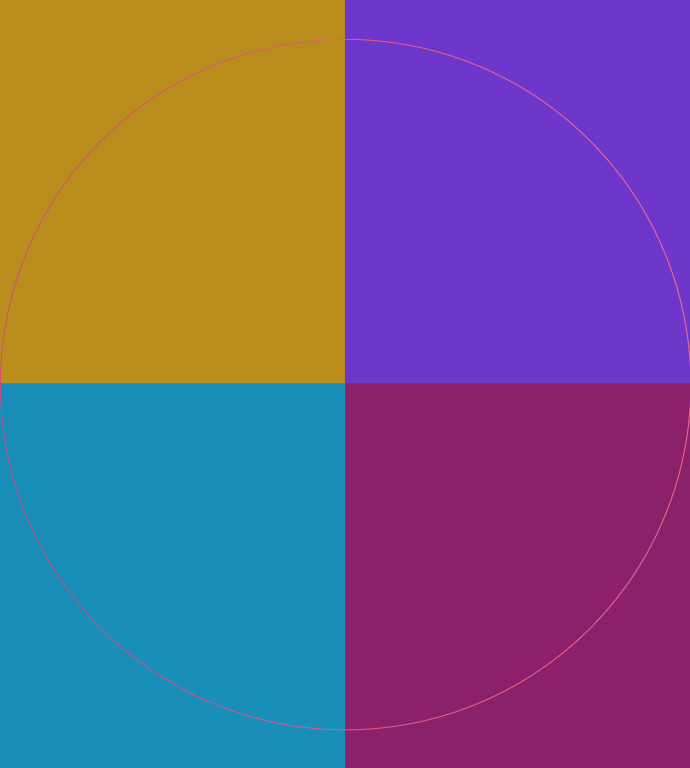
A Shadertoy shader for this background:

```glsl
// Four flat colour quadrants crossed by a thin pink ring that spans the width.

const vec3 GOLD    = vec3(0.725, 0.553, 0.110);
const vec3 VIOLET  = vec3(0.431, 0.216, 0.796);
const vec3 CYAN    = vec3(0.094, 0.557, 0.725);
const vec3 MAGENTA = vec3(0.549, 0.129, 0.420);
const vec3 ROSE    = vec3(0.840, 0.280, 0.500);
const vec3 CORAL   = vec3(0.970, 0.410, 0.550);

// Coverage of the positive side of an edge, softened over one pixel.
float edge(float dist, float pixel) {
    return clamp(dist / pixel + 0.5, 0.0, 1.0);
}

// Coverage of a circular outline of the given thickness.
float ring(vec2 p, float radius, float thickness, float pixel) {
    float dist = abs(length(p) - radius);
    return edge(0.5 * thickness - dist, pixel);
}

// Quadrant colours meeting at the given point.
vec3 quadrants(vec2 p, vec2 meeting, float pixel) {
    float right = edge(p.x - meeting.x, pixel);
    float upper = edge(p.y - meeting.y, pixel);
    vec3 top = mix(GOLD, VIOLET, right);
    vec3 bottom = mix(CYAN, MAGENTA, right);
    return mix(bottom, top, upper);
}

void mainImage(out vec4 fragColor, in vec2 fragCoord) {
    // Centred coordinates, one unit per canvas height.
    float pixel = 1.0 / iResolution.y;
    vec2 p = (fragCoord - 0.5 * iResolution.xy) * pixel;
    float halfWidth = 0.5 * iResolution.x * pixel;

    vec3 color = quadrants(p, vec2(0.0, 0.001), pixel);

    // Ring, warming from left to right.
    vec2 ringCenter = vec2(0.0008, -0.0008);
    vec3 ringColor = mix(ROSE, CORAL, smoothstep(-halfWidth, halfWidth, p.x));
    float coverage = ring(p - ringCenter, halfWidth + 0.0003, 0.0013, pixel);
    color = mix(color, ringColor, coverage);

    fragColor = vec4(color, 1.0);
}
```
